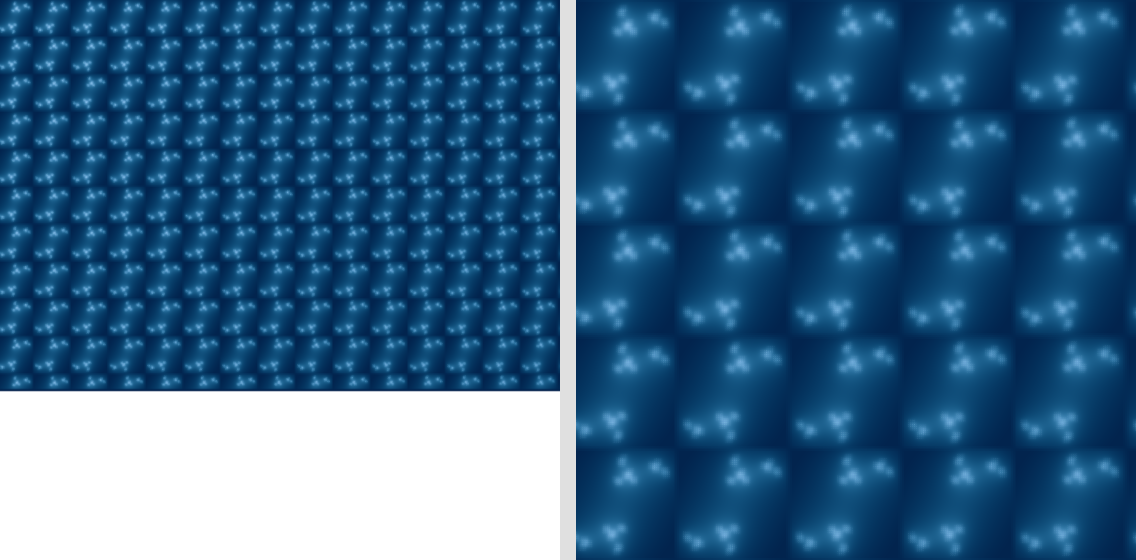
Left, the full canvas; right, a detail of the centre.
Write a WebGL 2 fragment shader that draws this pattern.

```glsl
#version 300 es
precision highp float;
// A grid of small blue Julia-set tiles above a plain white band.
// Each tile iterates z*z + c; c drifts slowly from tile to tile, so the
// glowing dust fades to the right and downward.
uniform vec2 u_resolution;
out vec4 fragColor;

vec2 complexSquare(vec2 z) {
  return vec2(z.x * z.x - z.y * z.y, 2.0 * z.x * z.y);
}

// Smooth escape time: rises without steps toward the Julia set.
float escapeTime(vec2 z, vec2 c) {
  float steps = 0.0;
  for (int i = 0; i < 10; i++) {
    if (dot(z, z) > 400.0) break;
    z = complexSquare(z) + c;
    steps += 1.0;
  }
  return steps - log2(max(0.5 * log2(max(dot(z, z), 1.0)), 0.5));
}

// Navy through steel blue to pale cyan.
vec3 blueRamp(float glow) {
  vec3 navy = vec3(0.008, 0.14, 0.305);
  return min(navy + vec3(0.26 * pow(glow, 1.8), 0.40 * glow, 0.42 * glow), vec3(0.65, 0.92, 0.98));
}

vec3 juliaTiles(vec2 p) {
  vec2 grid = (p - vec2(0.0586, 0.9349)) / 0.0669;
  vec2 tile = floor(grid);
  vec2 z = (fract(grid) - 0.5) * 2.95;
  // Tile columns run from -1 to 14, rows from 0 down to -10.
  vec2 c = vec2(0.28 + 0.012 * tile.x, -1.0 + 0.009 * tile.y);
  float glow = max(escapeTime(z, c), 0.0) / 5.5;
  return blueRamp(glow);
}

void main() {
  vec2 uv = gl_FragCoord.xy / u_resolution;

  // Average a small square of samples for a soft glow.
  vec3 tiles = vec3(0.0);
  for (int j = 0; j < 4; j++) {
    for (int i = 0; i < 4; i++) {
      vec2 offset = (vec2(i, j) - 1.5) * 0.0011;
      tiles += juliaTiles(uv + offset) / 16.0;
    }
  }

  // Dark rim along the lower edge of the tiles, then the white band.
  float bandTop = 0.3015;
  float pixel = 1.0 / u_resolution.y;
  vec3 rim = vec3(0.01, 0.13, 0.30);
  tiles = mix(rim, tiles, smoothstep(0.001, 0.006, uv.y - bandTop));
  float above = smoothstep(-pixel, pixel, uv.y - bandTop);
  fragColor = vec4(mix(vec3(1.0), tiles, above), 1.0);
}
```
